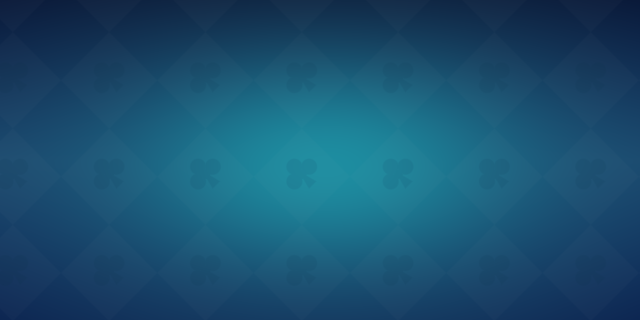
Write a Shadertoy shader that draws this background.

```glsl
// Teal glow on deep blue, overlaid with a faint checker of diamonds and tilted clubs.

const vec3 GLOW_COLOR   = vec3(0.120, 0.555, 0.630);
const vec3 MIDDLE_COLOR = vec3(0.115, 0.285, 0.430);
const vec3 TOP_COLOR    = vec3(0.068, 0.145, 0.260);
const vec3 BOTTOM_COLOR = vec3(0.085, 0.205, 0.360);
const vec3 CLUB_COLOR   = vec3(0.060, 0.300, 0.450);
const vec3 CORNER_LOSS  = vec3(0.35, 0.28, 0.12);

const vec2 GLOW_CENTER  = vec2(0.510, 0.480);  // fractions of the canvas
const vec2 GLOW_RADIUS  = vec2(0.300, 0.310);
const vec2 GRID_ORIGIN  = vec2(0.943, 0.448);  // units of canvas height
const float CELL_SIZE   = 0.301;
const float DIAMOND_TINT = 0.026;
const float CLUB_TINT    = 0.13;
const vec2 CLUB_OFFSET  = vec2(0.0, 0.008);
const float LOBE_SPREAD = 0.023;
const float LOBE_RADIUS = 0.025;

float coverage(float dist, float pixel) {
    return 1.0 - smoothstep(-pixel, pixel, dist);
}

// Club whose stem points to the lower right
float clubDistance(vec2 p) {
    float lobes = length(p) - 0.016;
    lobes = min(lobes, length(p - LOBE_SPREAD * vec2(-1.0, 1.0)) - LOBE_RADIUS);
    lobes = min(lobes, length(p - LOBE_SPREAD) - LOBE_RADIUS);
    lobes = min(lobes, length(p + LOBE_SPREAD) - LOBE_RADIUS);

    float along = (p.x - p.y) * 0.7071;
    float across = (p.x + p.y) * 0.7071;
    float stem = max(abs(across) - 0.004 - 0.25 * along,
                     abs(along - 0.024) - 0.024);
    return min(lobes, stem);
}

vec3 background(vec2 uv) {
    // Vertical ramp, darkest at the top
    float height = uv.y - GLOW_CENTER.y;
    vec3 edgeColor = height > 0.0 ? TOP_COLOR : BOTTOM_COLOR;
    float ramp = pow(min(abs(height) / 0.52, 1.0), 1.5);
    vec3 color = mix(MIDDLE_COLOR, edgeColor, ramp);

    // Darkened corners
    vec2 fromMiddle = abs(uv - 0.5) * 2.0;
    color *= 1.0 - CORNER_LOSS * fromMiddle.x * fromMiddle.x * fromMiddle.y;

    // Soft central glow
    vec2 q = (uv - GLOW_CENTER) / GLOW_RADIUS;
    return mix(color, GLOW_COLOR, exp(-dot(q, q)));
}

void mainImage(out vec4 fragColor, in vec2 fragCoord) {
    float pixel = 1.0 / iResolution.y;
    vec2 p = fragCoord * pixel;
    vec3 color = background(fragCoord / iResolution.xy);

    // Repeating light diamonds
    vec2 cell = mod(p - GRID_ORIGIN + 0.5 * CELL_SIZE, CELL_SIZE) - 0.5 * CELL_SIZE;
    float diamond = (abs(cell.x) + abs(cell.y) - 0.5 * CELL_SIZE) * 0.7071;
    color = mix(color, vec3(0.75), DIAMOND_TINT * (coverage(diamond, pixel) - 0.4));

    // One club per diamond
    float club = clubDistance(cell - CLUB_OFFSET);
    color = mix(color, CLUB_COLOR * (0.4 + color.g), CLUB_TINT * coverage(club, pixel));

    fragColor = vec4(color, 1.0);
}
```
